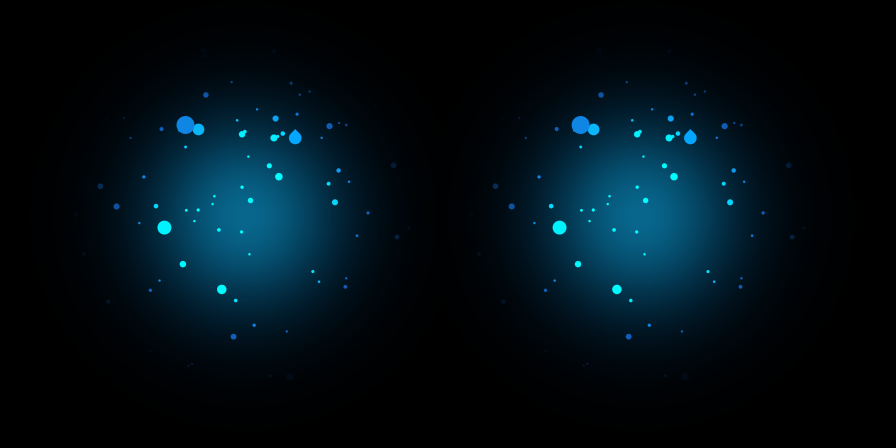
Give the GLSL for this background, as a Shadertoy shader.

```glsl
vec3 hash3(float n) {
    vec3 p = fract(n * vec3(0.1031, 0.1130, 0.0973));
    p += dot(p, p.yzx + 33.33);
    return fract((p.xxy + p.yzz) * p.zyx);
}

// Cyan near the middle, blue further out, dark at the rim
vec3 dotColor(float d) {
    vec3 tint = mix(vec3(0.0, 1.0, 1.0), vec3(0.08, 0.51, 1.0), smoothstep(0.16, 0.27, d));
    return tint * (1.0 - smoothstep(0.2, 0.41, d));
}

float coverage(float dist) {
    float pixel = 1.0 / iResolution.y;
    return 1.0 - smoothstep(-0.7 * pixel, 0.7 * pixel, dist);
}

void addDot(inout vec3 col, vec2 p, vec2 center, float radius) {
    col = mix(col, dotColor(length(center)), coverage(length(p - center) - radius));
}

// Circle whose top closes into a right-angled tip
float dropDistance(vec2 p, float radius) {
    float x = abs(p.x);
    return (p.y > x ? (x + p.y) * 0.7071 : length(p)) - radius;
}

void mainImage(out vec4 fragColor, in vec2 fragCoord) {
    vec2 uv = fragCoord / iResolution.y;

    // Two identical orbs side by side
    float orb = clamp(floor((uv.x - 0.106) / 0.882), 0.0, 1.0);
    vec2 p = uv - vec2(0.547 + 0.882 * orb, 0.518);

    // Soft glow, bluer towards the edge
    float glow = exp(-dot(p, p) / (0.208 * 0.208));
    vec3 col = vec3(0.03, 0.40, 0.55) * pow(vec3(glow), vec3(1.3, 1.0, 0.9));

    // Scattered specks
    for (int i = 0; i < 78; i++) {
        vec3 h = hash3(float(i) * 7.31 + 3.7);
        float angle = 6.2832 * h.x;
        vec2 center = 0.39 * sqrt(h.y) * vec2(cos(angle), sin(angle));
        addDot(col, p, center, 0.0025 + 0.006 * h.z * h.z * h.z);
    }

    // Large bubbles and the drop
    addDot(col, p, vec2(-0.104, 0.193), 0.013);
    addDot(col, p, vec2(-0.133, 0.203), 0.020);
    addDot(col, p, vec2(-0.052, -0.164), 0.0105);
    col = mix(col, vec3(0.0, 0.95, 1.0), coverage(length(p - vec2(-0.18, -0.026)) - 0.0155));
    col = mix(col, vec3(0.02, 0.65, 1.0), coverage(dropDistance(p - vec2(0.112, 0.210 - 0.036), 0.014)));

    fragColor = vec4(col, 1.0);
}
```
